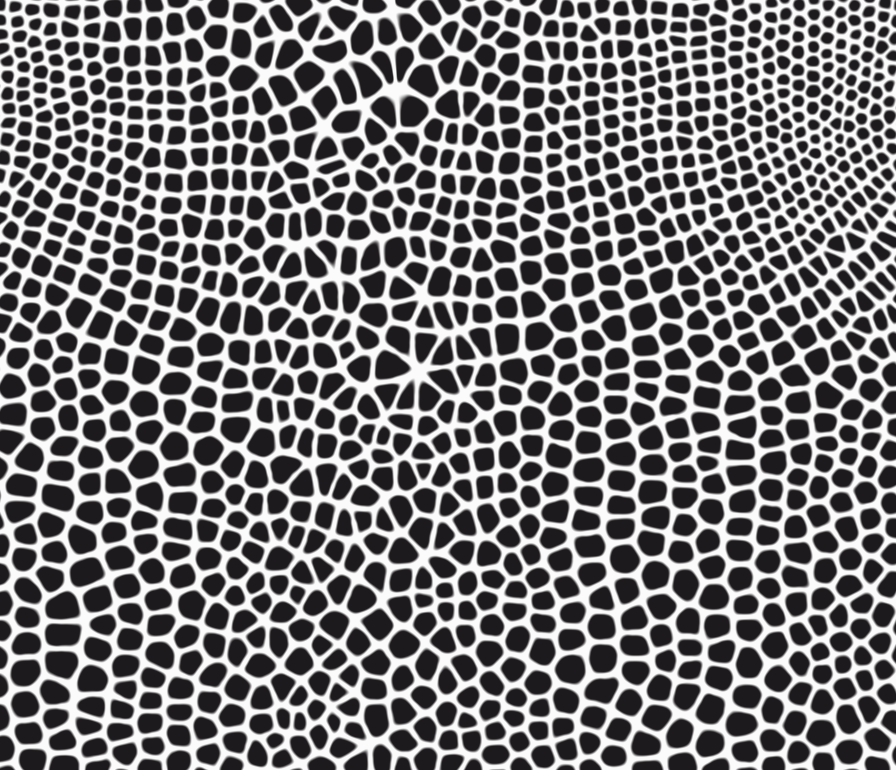
Write a WebGL 1 fragment shader that draws this pattern.

```glsl
precision highp float;
// Reptile skin: dark rounded scales in staggered columns, split by thin white gaps.

uniform vec2 u_resolution;

#define COLUMNS 31.0        // scale columns per canvas height
#define ROWS 29.0           // scale rows per canvas height
#define SPINE 0.47          // x of the irregular central band
#define SHRINK 12.0         // extra density towards the upper corners
#define DRIFT 0.9           // wandering of the columns, in scales
#define CALM_JITTER 0.30    // disorder on the flanks
#define SPINE_JITTER 0.72   // disorder on the central band
#define GAP 0.0017          // half gap shared by all scales
#define GAP_GROWTH 0.040    // additional half gap per scale size
#define ROUNDING 0.085      // corner rounding per scale size
#define SOFTNESS 0.0020     // edge blur in canvas heights

const vec3 SCALE_COLOR = vec3(0.115, 0.103, 0.113);
const vec3 GAP_COLOR = vec3(0.985);

vec2 hash22(vec2 p) {
  vec3 h = fract(vec3(p.xyx) * vec3(0.1031, 0.1030, 0.0973));
  h += dot(h, h.yzx + 33.33);
  return fract((h.xx + h.yz) * h.zy);
}

// Smooth noise with two independent channels, each in -0.5..0.5
vec2 noise2(vec2 p) {
  vec2 i = floor(p), f = fract(p);
  f = f * f * f * (f * (f * 6.0 - 15.0) + 10.0);
  vec2 low = mix(hash22(i), hash22(i + vec2(1.0, 0.0)), f.x);
  vec2 high = mix(hash22(i + vec2(0.0, 1.0)), hash22(i + vec2(1.0)), f.x);
  return mix(low, high, f.y) - 0.5;
}

float spineBand(float x) {
  float t = (x - SPINE) / 0.14;
  return exp(-t * t);
}

// Canvas position to lattice position; its slope sets the local scale size
vec2 toLattice(vec2 p) {
  float t = p.x - SPINE;
  float u = clamp((p.y - 0.48) / 0.37, 0.0, 1.0);
  float upper = u * u * (3.0 - 2.0 * u);
  float upperRise = 0.37 * u * u * u * (1.0 - 0.5 * u) + max(p.y - 0.85, 0.0);

  vec2 q;
  q.x = COLUMNS * p.x - 0.76 * sin(7.854 * (p.x - 0.07));
  q.x += SHRINK * upper * (t - sin(5.2 * t) / 5.2);
  q.y = (ROWS - 5.0 * spineBand(p.x)) * p.y;
  q.y += (SHRINK * (1.0 - cos(5.2 * t)) - 2.0) * upperRise;
  return q + DRIFT * (noise2(p * 6.0 + 17.0) + 0.5 * noise2(p * 11.0 + 41.0)) + 64.0;
}

vec2 scaleCenter(vec2 cell, float jitter) {
  float stagger = 0.25 + 0.5 * mod(cell.x, 2.0);
  return cell + vec2(0.5, stagger) + jitter * (hash22(cell) - 0.5);
}

void main() {
  vec2 p = gl_FragCoord.xy / u_resolution.y;
  vec2 q = toLattice(p);
  float jitter = mix(CALM_JITTER, SPINE_JITTER, spineBand(p.x));

  // Inverse slope of the lattice: measures offsets in canvas units
  vec2 e = vec2(0.002, 0.0);
  vec2 jx = (toLattice(p + e.xy) - toLattice(p - e.xy)) / (2.0 * e.x);
  vec2 jy = (toLattice(p + e.yx) - toLattice(p - e.yx)) / (2.0 * e.x);
  float det = max(jx.x * jy.y - jx.y * jy.x, 50.0);
  mat2 toCanvas = mat2(jy.y, -jx.y, -jy.x, jx.x) / det;
  float size = inversesqrt(det);

  // Nearest scale center
  vec2 base = floor(q), nearCell = base, nearest = vec2(9.0);
  for (int j = -2; j <= 2; j++) {
    for (int i = -2; i <= 2; i++) {
      vec2 cell = base + vec2(float(i), float(j));
      vec2 offset = toCanvas * (scaleCenter(cell, jitter) - q);
      if (dot(offset, offset) < dot(nearest, nearest)) {
        nearest = offset;
        nearCell = cell;
      }
    }
  }

  // Soft minimum of the distances to all borders gives rounded corners
  float k = ROUNDING * size, sum = 0.0;
  for (int j = -2; j <= 2; j++) {
    for (int i = -2; i <= 2; i++) {
      vec2 cell = nearCell + vec2(float(i), float(j));
      if (i != 0 || j != 0) {
        vec2 offset = toCanvas * (scaleCenter(cell, jitter) - q);
        vec2 across = normalize(offset - nearest);
        sum += exp(-dot(0.5 * (nearest + offset), across) / k);
      }
    }
  }
  float inside = -k * log(max(sum, 1e-20)) - GAP - GAP_GROWTH * size;

  // Slightly uneven outlines, smooth edges
  inside += 0.0016 * noise2(p * 85.0).x;
  float blur = max(SOFTNESS, 0.8 / u_resolution.y);
  gl_FragColor = vec4(mix(GAP_COLOR, SCALE_COLOR, smoothstep(-blur, blur, inside)), 1.0);
}
```
